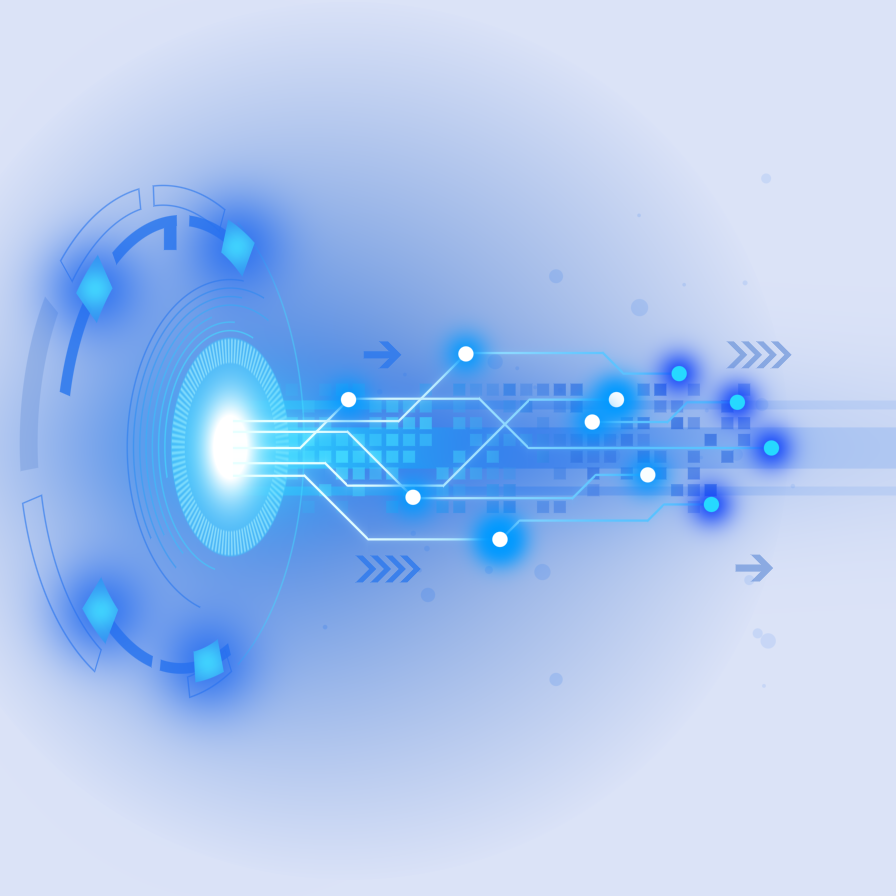
A WebGL 2 fragment shader for this background:

```glsl
#version 300 es
precision highp float;
// Glowing elliptical portal sending circuit traces along a beam over a pale blue disc.
uniform vec2 u_resolution;
out vec4 outColor;

const vec3 PALE = vec3(.86, .89, .97), STEEL = vec3(.45, .6, .86), BLUE = vec3(.17, .47, .93);
const vec3 DEEP = vec3(.07, .27, .98), CYAN = vec3(.26, .86, 1);
const vec2 CORE = vec2(.257, .501), RING = vec2(.202, .504), RING_R = vec2(.133, .25);
const vec2 RIM = vec2(.182, .505), RIM_R = vec2(.15, .277);
// Middle angle and half span in degrees
const vec2 ARCS[5] = vec2[](vec2(108, 16), vec2(72, 14), vec2(154, 13), vec2(241, 15), vec2(277, 17));
const vec2 FRAMES[4] = vec2[](vec2(118, 18), vec2(79, 15), vec2(217, 24), vec2(290, 9));
const vec4 LAMPS = vec4(136, 62, 228, 283);
// Trace height, start x, two node x; then two knees as start x and rise
const vec4 LINES[7] = vec4[](vec4(.483, .26, .688, .688), vec4(.529, .661, .661, .823),
  vec4(.518, .26, .461, .723), vec4(.53, .26, .52, .758), vec4(.469, .26, .558, .558),
  vec4(.398, .558, .558, .794), vec4(.5, .26, .389, .861));
const vec4 KNEES[7] = vec4[](vec4(.363, -.025, .495, .096), vec4(.745, .022, 2, 0),
  vec4(.388, -.074, .639, .026), vec4(.445, .076, .673, -.023), vec4(.34, -.071, 2, 0),
  vec4(.559, .021, .723, .018), vec4(.335, .055, .535, -.055));

float hash(vec2 p) { return fract(sin(dot(p, vec2(127.1, 311.7))) * 43758.5453); }

float fill(float d) {
  float aa = .8 / min(u_resolution.x, u_resolution.y);
  return 1. - smoothstep(-aa, aa, d);
}

float glow(vec2 p, vec2 c, vec2 r) { p = (p - c) / r; return exp(-dot(p, p)); }

float box(vec2 p, vec2 h) { p = abs(p) - h; return max(p.x, p.y); }

// Distance to a piece of an elliptical ring
float sector(vec2 p, vec2 c, vec2 r, float w, vec2 arc) {
  vec2 q = (p - c) / r;
  float k = length(q), ring = abs(k - 1.) * k / max(length(q / r), .001) - w;
  float turn = abs(mod(degrees(atan(q.y, q.x)) - arc.x + 180., 360.) - 180.);
  return max(ring, radians(turn - arc.y) * length(r * q.yx));
}

float ramp(float x, vec2 knee) { return sign(knee.y) * clamp(x - knee.x, 0., abs(knee.y)); }

float route(float x, float y, vec4 k) { return y + ramp(x, k.xy) + ramp(x, k.zw); }

vec3 node(vec3 col, vec2 p, vec2 c) {
  float far = smoothstep(.72, .75, c.x);
  col = mix(col, mix(vec3(0, .6, 1), DEEP, far), .9 * glow(p, c, vec2(.024)));
  return mix(col, mix(vec3(1), vec3(.15, .85, 1), far), fill(length(p - c) - .0085));
}

vec3 trace(vec3 col, vec2 p, vec4 l, vec4 k) {
  float y = route(p.x, l.x, k), slope = (route(p.x + .001, l.x, k) - y) / .001;
  float d = abs(p.y - y) / sqrt(1. + slope * slope);
  vec3 tint = mix(vec3(.9, 1, 1), vec3(.35, .76, 1), smoothstep(.35, .72, p.x));
  float line = .9 * fill(d - .0012) + .2 * exp(-d * 250.);
  col = mix(col, tint, min(line, 1.) * fill(max(l.y - p.x, p.x - l.w)));
  col = node(col, p, vec2(l.z, route(l.z, l.x, k)));
  return node(col, p, vec2(l.w, route(l.w, l.x, k)));
}

float chevrons(vec2 p) {
  float u = p.x + abs(p.y);
  return fill(max(abs(mod(u, .0165) - .008) - .004, box(vec2(u - .033, p.y), vec2(.033, .015))));
}

float arrow(vec2 p) {
  float head = box(vec2(p.x + abs(p.y) - .016, p.y), vec2(.005, .015));
  return fill(min(head, box(p + vec2(.004, 0), vec2(.017, .004))));
}

vec3 backdrop(vec2 p) {
  float d = length(p - vec2(.39, .508)) / .49;
  vec3 col = mix(PALE, STEEL, fill(d - 1.) * clamp(1.115 - 1.1 * d, 0., .9));
  col = mix(col, STEEL, .14 * smoothstep(.5, .8, p.x) * glow(p, vec2(p.x, .5), vec2(.1)));
  col = mix(col, BLUE, .55 * glow(p, vec2(.27, .5), vec2(.17, .23)));
  return mix(col, BLUE, .75 * glow(p, vec2(.45, .5), vec2(.3, .085)));
}

vec3 beam(vec3 col, vec2 p) {
  float fade = 1. - smoothstep(.4, .95, p.x), y = abs(p.y - .5);
  vec3 tint = mix(vec3(.1, .78, 1), BLUE, smoothstep(.3, .62, p.x));
  float bands = max(fill(y - .023), .7 * fill(abs(y - .048) - .005));
  col = mix(col, tint, step(CORE.x, p.x) * bands * (.16 + .58 * fade));
  // Loose tiles
  vec2 g = (p - vec2(.363, .509)) / .0187, cell = floor(g + .5);
  float row = abs(cell.y + .5), on = step(.3 + .06 * row, hash(cell + 7.));
  on *= step(box(cell - vec2(11, -.5), vec2(14, 3.6)), 0.);
  float warm = (1. - smoothstep(.42, .68, p.x)) * (1.3 - .25 * row);
  tint = mix(vec3(.2, .43, .88), CYAN, clamp(warm, 0., 1.));
  return mix(col, tint, on * fill(box(g - cell, vec2(.36)) * .0187) * (.35 + .5 * hash(cell)));
}

vec3 portal(vec3 col, vec2 p) {
  col = mix(col, STEEL, .45 * fill(sector(p, RIM, RIM_R, .01, vec2(166, 20))));
  col = mix(col, CYAN, .5 * fill(sector(p, RIM, RIM_R * 1.05, .0008, vec2(0, 58))));
  float solid = box(p - vec2(.19, .737), vec2(.007, .016));
  for (int i = 0; i < 5; i++) solid = min(solid, sector(p, RING, RING_R, .006, ARCS[i]));
  col = mix(col, BLUE, .85 * fill(solid));
  // Outlined frames, lit tiles and halos
  for (int i = 0; i < 4; i++) {
    col = mix(col, BLUE, .65 * fill(abs(sector(p, RIM, RIM_R, .011, FRAMES[i])) - .0008));
    float a = radians(LAMPS[i]);
    vec2 c = RING + RING_R * vec2(cos(a), sin(a));
    col = mix(col, mix(BLUE, DEEP, .2), .85 * glow(p, c, vec2(.055)));
    vec3 tint = mix(BLUE, CYAN, .25 + .75 * glow(p, c, vec2(.022)));
    col = mix(col, tint, .9 * fill(sector(p, RING, RING_R, .017, vec2(LAMPS[i], 6.5))));
  }
  // Fine inner orbits
  for (float f = 0.; f < 7.; f++) {
    vec2 arc = vec2(130. + 55. * hash(vec2(f, 3)), 60. + 50. * hash(vec2(f, 9)));
    float d = sector(p, CORE, vec2(.073, .13) + vec2(.007, .0095) * f, .0008, arc);
    col = mix(col, mix(CYAN, BLUE, f / 6.), .65 * fill(d));
  }
  // Ticked dial and white-hot core
  vec2 q = (p - CORE) / vec2(.066, .122);
  float k = length(q), tick = .5 + .5 * cos(atan(q.y, q.x) * 110.);
  col = mix(col, vec3(.25, .73, .98), .75 * fill((k - 1.) * .066));
  col = mix(col, vec3(.72, .95, 1), .6 * tick * fill((abs(k - .88) - .11) * .066));
  col = mix(col, CYAN, .8 * glow(p, CORE + vec2(.02, 0), vec2(.085, .075)));
  return mix(col, vec3(1), min(1., 1.5 * glow(p, CORE, vec2(.029, .055))));
}

void main() {
  vec2 p = (gl_FragCoord.xy - .5 * u_resolution) / min(u_resolution.x, u_resolution.y) + .5;
  vec3 col = backdrop(p);
  // Scattered bubbles
  for (float f = 0.; f < 40.; f++) {
    float s = hash(vec2(f, 5)), y = hash(vec2(f, 2)) + hash(vec2(f, 4)) - 1.;
    vec2 c = vec2(.33 + .6 * hash(vec2(f, 1)), .5 + .34 * y);
    col = mix(col, BLUE, (.33 - .25 * c.x) * fill(length(p - c) - .002 - .008 * s * s));
  }
  col = portal(beam(col, p), p);
  col = mix(col, BLUE, .8 * max(chevrons(p - vec2(.408, .365)), arrow(p - vec2(.427, .604))));
  col = mix(col, STEEL, .75 * max(chevrons(p - vec2(.822, .604)), arrow(p - vec2(.842, .366))));
  for (int i = 0; i < 7; i++) col = trace(col, p, LINES[i], KNEES[i]);
  outColor = vec4(col, 1);
}
```
